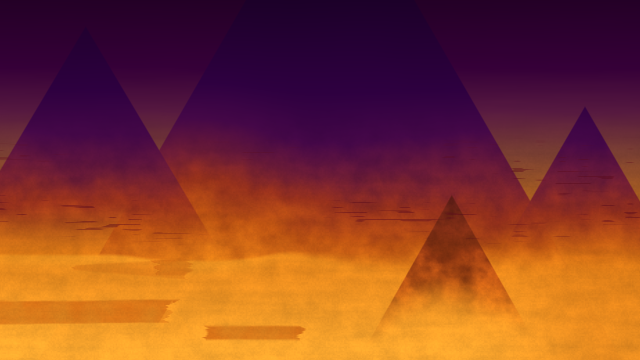
This background is drawn by a WebGL 1 fragment shader. Its source:

```glsl
precision highp float;
// Dusk desert: hazy violet pyramids fading into glowing, weathered amber dunes.

uniform vec2 u_resolution;

float hash(vec2 p) {
  vec3 q = fract(vec3(p.xyx) * 0.1031);
  q += dot(q, q.yzx + 33.33);
  return fract((q.x + q.y) * q.z);
}

float noise(vec2 p) {
  vec2 i = floor(p), f = fract(p);
  f = f * f * (3.0 - 2.0 * f);
  return mix(mix(hash(i), hash(i + vec2(1, 0)), f.x),
             mix(hash(i + vec2(0, 1)), hash(i + vec2(1, 1)), f.x), f.y);
}

float fbm(vec2 p) {
  float sum = 0.0, amp = 0.5;
  for (int i = 0; i < 6; i++) {
    sum += amp * noise(p);
    p = mat2(1.6, 1.2, -1.2, 1.6) * p + 7.3;
    amp *= 0.5;
  }
  return sum;
}

float ramp(float a, float b, float x) { return clamp((x - a) / (b - a), 0.0, 1.0); }

// Depth d runs from 0 at the top to 1 at the bottom.
vec3 skyColor(float d) {
  vec3 c = mix(vec3(0.14, 0.0, 0.15), vec3(0.21, 0.0, 0.22), ramp(0.0, 0.19, d));
  c = mix(c, vec3(0.34, 0.10, 0.25), ramp(0.19, 0.31, d));
  c = mix(c, vec3(0.47, 0.24, 0.20), ramp(0.31, 0.42, d));
  c = mix(c, vec3(0.65, 0.36, 0.13), ramp(0.42, 0.54, d));
  c = mix(c, vec3(0.88, 0.48, 0.08), ramp(0.54, 0.72, d));
  return mix(c, vec3(0.97, 0.63, 0.15), ramp(0.72, 0.92, d));
}

vec3 pyramidColor(float d) {
  vec3 c = mix(vec3(0.11, 0.0, 0.16), vec3(0.18, 0.0, 0.25), ramp(0.0, 0.25, d));
  c = mix(c, vec3(0.27, 0.03, 0.28), ramp(0.25, 0.37, d));
  c = mix(c, vec3(0.43, 0.11, 0.21), ramp(0.37, 0.48, d));
  c = mix(c, vec3(0.59, 0.19, 0.11), ramp(0.48, 0.58, d));
  c = mix(c, vec3(0.73, 0.32, 0.07), ramp(0.58, 0.68, d));
  return mix(c, vec3(0.90, 0.50, 0.09), ramp(0.68, 0.78, d));
}

// Coverage of an endless pyramid below its apex.
float pyramid(vec2 p, vec2 apex, float slope, float soft) {
  float edge = (abs(p.x - apex.x) - slope * (apex.y - p.y)) / sqrt(1.0 + slope * slope);
  return 1.0 - smoothstep(-soft, soft, edge);
}

float box(vec2 p, vec2 center, vec2 halfSize, float soft) {
  vec2 q = abs(p - center) - halfSize;
  return 1.0 - smoothstep(-soft, soft, max(q.x, q.y));
}

float glow(vec2 p, vec2 center, vec2 size) {
  vec2 q = (p - center) / size;
  return exp(-dot(q, q));
}

void main() {
  vec2 p = gl_FragCoord.xy / u_resolution.y;
  float d = 1.0 - p.y;
  float soft = 0.0025;
  float cloud = fbm(p * 5.0) - 0.5;
  float grit = fbm(p * 24.0 + 11.0) - 0.5;
  float streak = fbm(p * vec2(5.0, 60.0) + 3.0) - 0.5;
  float lower = smoothstep(0.25, 0.55, d);

  // Sky and the three distant pyramids, with mist shifting their depth
  vec3 color = skyColor(d + 0.015 * streak);
  float mist = d + lower * (0.10 * cloud + 0.06 * grit);
  float warm = 0.075 * glow(p, vec2(0.56, 0.50), vec2(0.20, 0.24));
  float cool = 0.04 * glow(p, vec2(0.88, 0.60), vec2(0.22, 0.12));
  color = mix(color, pyramidColor(mist + warm - cool), pyramid(p, vec2(0.917, 1.405), 0.577, soft));
  float leftFade = 1.0 - smoothstep(0.56, 0.72, d);
  color = mix(color, pyramidColor(mist), pyramid(p, vec2(0.238, 0.926), 0.595, soft) * leftFade);
  float rightFade = 1.0 - 0.8 * smoothstep(0.60, 0.80, d);
  color = mix(color, pyramidColor(mist - 0.02), pyramid(p, vec2(1.625, 0.704), 0.58, soft) * rightFade);

  // Dunes: a ragged bright crest, warmer and dimmer to the right
  float crest = 0.70 + 0.025 * smoothstep(0.2, 0.65, p.x) - 0.02 * glow(p, vec2(0.84, 0.28), vec2(0.13, 0.2))
              + 0.018 * (noise(vec2(p.x * 9.0, 2.0)) - 0.5);
  float crestSoft = mix(0.006, 0.06, smoothstep(0.7, 1.35, p.x));
  vec3 sand = mix(vec3(0.89, 0.51, 0.10), vec3(0.99, 0.67, 0.19), ramp(0.70, 0.97, d));
  sand = mix(sand, vec3(0.87, 0.48, 0.09), 0.65 * smoothstep(1.25, 1.75, p.x));
  sand += vec3(0.05, 0.07, 0.03) * glow(vec2(p.x, d), vec2(0.3, crest + 0.01), vec2(0.5, 0.025));
  color = mix(color, sand, 0.9 * smoothstep(crest - crestSoft, crest + crestSoft, d));

  // Worn slabs and ledges across the sand
  float ragged = 0.012 * streak;
  vec2 w = p + vec2(6.0 * ragged, ragged);
  float slab = 0.65 * box(w, vec2(0.18, 0.133), vec2(0.29 + 0.3 * (p.y - 0.13), 0.031), 0.004);
  slab += 0.7 * box(w, vec2(0.70, 0.075), vec2(0.13, 0.019), 0.006);
  slab += 0.35 * box(w, vec2(0.36, 0.255), vec2(0.16, 0.018 + 0.08 * (p.x - 0.36)), 0.004);
  slab += 0.35 * box(w, vec2(0.48, 0.258), vec2(0.045, 0.022), 0.003);
  color = mix(color, vec3(0.76, 0.36, 0.06), slab * (0.8 + grit));
  float pale = pyramid(p, vec2(0.478, 0.165), 0.6, soft) * smoothstep(0.02, 0.14, p.y);
  color = mix(color, vec3(0.98, 0.62, 0.15), 0.45 * pale);

  // Small near pyramid dissolving at its foot
  vec3 stone = mix(vec3(0.40, 0.12, 0.10), vec3(0.58, 0.22, 0.07), ramp(0.54, 0.70, d));
  stone = mix(stone, vec3(0.82, 0.42, 0.08), ramp(0.70, 0.90, d + 0.12 * grit));
  float foot = 1.0 - smoothstep(0.78, 0.93, d + 0.15 * cloud);
  color = mix(color, stone * (1.0 + 0.45 * grit), pyramid(p, vec2(1.255, 0.458), 0.567, soft) * foot);

  // Thin dark scratches, then overall grain
  float scratch = smoothstep(0.80, 0.90, noise(p * vec2(16.0, 210.0)));
  scratch *= smoothstep(0.42, 0.65, noise(p * vec2(4.0, 12.0) + 5.0));
  scratch *= smoothstep(0.36, 0.48, d) * (1.0 - smoothstep(0.62, 0.70, d));
  color = mix(color, vec3(0.36, 0.04, 0.11), 0.45 * scratch);
  float grain = noise(p * 260.0) - 0.5;
  color *= 1.0 + lower * (0.16 * grit + 0.09 * streak + 0.05 * grain) + 0.04 * cloud;
  gl_FragColor = vec4(clamp(color, 0.0, 1.0), 1.0);
}
```
